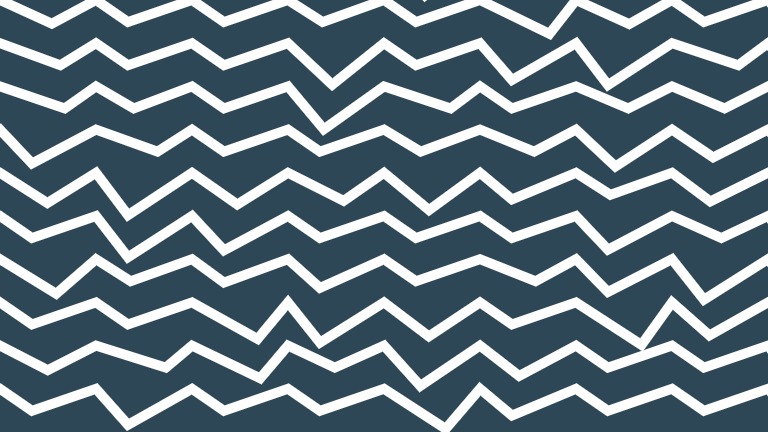
Reproduce this pattern procedurally as a WebGL 1 fragment shader.

```glsl
precision highp float;
// Rows of irregular white zigzag lines with mitered corners on slate blue.

uniform vec2 u_resolution;

// Lengths are in canvas heights.
const vec3 SLATE = vec3(0.18, 0.28, 0.34);
const vec3 WHITE = vec3(1.0);
const float ROW_STEP = 0.1;          // distance between lines
const float LAST_ROW = 9.0;          // lowest line, counted from the top
const float PEAK_STEP = 2.0 / 9.0;   // distance between peaks
const float STROKE = 0.0229;         // line thickness
const vec2 VALLEY_MIN = vec2(0.333, 0.51);  // valley place in its cell: across, down
const vec2 VALLEY_MAX = vec2(0.73, 1.0);
const float REGULAR = 0.5;           // share of valleys held at the minimum
const float SEED = 17.0;

float hash(vec2 p) {
    vec3 q = fract(vec3(p.xyx) * vec3(0.1031, 0.1030, 0.0973));
    q += dot(q, q.yzx + 33.33);
    return fract((q.x + q.y) * q.z);
}

// Lowest point between two neighbouring peaks, relative to the left one.
vec2 valley(vec2 cell) {
    vec2 id = cell + SEED;
    vec2 h = vec2(hash(id), hash(id + vec2(57.3, 113.7)));
    vec2 t = max(h - REGULAR, 0.0) / (1.0 - REGULAR);
    return mix(VALLEY_MIN, VALLEY_MAX, t) * vec2(PEAK_STEP, -ROW_STEP);
}

// Signed distance above the infinite line from a to b, with a left of b.
float above(vec2 p, vec2 a, vec2 b) {
    vec2 d = normalize(b - a);
    return dot(p - a, vec2(-d.y, d.x));
}

// Distance to the outline of one zigzag; negative inside the stroke.
float zigzag(vec2 p, float row) {
    float column = floor(p.x / PEAK_STEP);
    vec2 q = vec2(p.x - column * PEAK_STEP, p.y - 1.0 + row * ROW_STEP);
    vec2 left = vec2(0.0);
    vec2 right = vec2(PEAK_STEP, 0.0);
    vec2 low = valley(vec2(column, row));
    vec2 lowBefore = valley(vec2(column - 1.0, row)) - right;
    vec2 lowAfter = valley(vec2(column + 1.0, row)) + right;

    // Valleys join by minimum, peaks by maximum, which keeps corners sharp.
    float d = min(above(q, left, low), above(q, low, right));
    d = max(d, above(q, lowBefore, left));
    d = max(d, above(q, right, lowAfter));
    return abs(d) - 0.5 * STROKE;
}

void main() {
    vec2 p = gl_FragCoord.xy / u_resolution.y;
    float pixel = 1.0 / u_resolution.y;

    // Join the lines that can reach this point.
    float nearestRow = floor((1.0 - p.y) / ROW_STEP);
    float d = 1.0;
    for (int i = -1; i <= 1; i++) {
        float row = nearestRow + float(i);
        if (row <= LAST_ROW) d = min(d, zigzag(p, row));
    }

    float ink = clamp(0.5 - d / pixel, 0.0, 1.0);
    gl_FragColor = vec4(mix(SLATE, WHITE, ink), 1.0);
}
```
